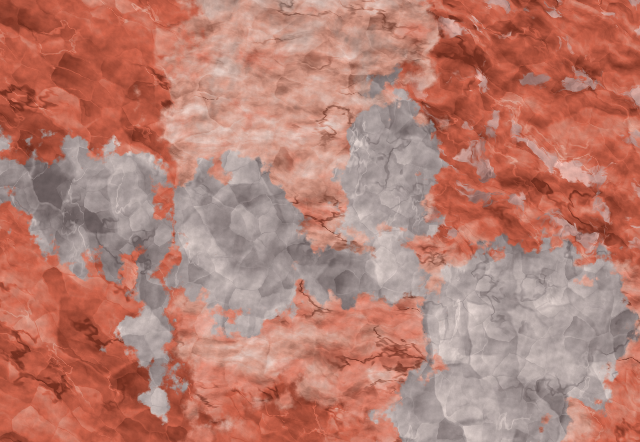
Reproduce this texture procedurally as a WebGL 1 fragment shader.

```glsl
precision highp float;
// Weathered rock face: red feldspar, pale pink layers and grey quartz patches.
uniform vec2 u_resolution;

vec2 hash2(vec2 p) {
  vec2 q = vec2(dot(p, vec2(127.1, 311.7)), dot(p, vec2(269.5, 183.3)));
  return 2.0 * fract(sin(q) * 43758.545) - 1.0;
}

float gradientNoise(vec2 p) {
  vec2 i = floor(p), f = fract(p);
  vec2 u = f * f * f * (f * (f * 6.0 - 15.0) + 10.0);
  float a = dot(hash2(i), f), b = dot(hash2(i + vec2(1, 0)), f - vec2(1, 0));
  float c = dot(hash2(i + vec2(0, 1)), f - vec2(0, 1)), d = dot(hash2(i + 1.0), f - 1.0);
  return mix(mix(a, b, u.x), mix(c, d, u.x), u.y);
}

float fbm(vec2 p) {
  float sum = 0.0, amp = 0.6;
  for (int i = 0; i < 5; i++) {
    sum += amp * gradientNoise(p);
    p = mat2(1.6, 1.2, -1.2, 1.6) * p + 7.3;
    amp *= 0.55;
  }
  return sum;
}

vec2 rotate(vec2 p, float angle) {
  float c = cos(angle), s = sin(angle);
  return vec2(c * p.x - s * p.y, s * p.x + c * p.y);
}

// Light falling on a rough surface from the upper left.
float relief(vec2 p) {
  return fbm(p) - fbm(p + vec2(-0.15, 0.24));
}

// Short jagged lines that fade in and out.
float cracks(vec2 p, float width) {
  float line = 1.0 - smoothstep(0.0, width, abs(fbm(p)));
  return line * smoothstep(-0.05, 0.25, gradientNoise(p * 0.9 + 33.0));
}

// Broken planes, shaded by their tilt and neutral at their edges.
float facets(vec2 p) {
  vec2 cell = floor(p), tilt = vec2(0.0), offset = vec2(0.0);
  float nearest = 9.0, second = 9.0;
  for (int k = 0; k < 9; k++) {
    vec2 id = cell + vec2(mod(float(k), 3.0), floor(float(k) / 3.0)) - 1.0;
    vec2 d = id + 0.5 + 0.45 * hash2(id) - p;
    float dist = length(d);
    second = min(second, max(dist, nearest));
    if (dist < nearest) {
      nearest = dist;
      tilt = hash2(id + 41.0);
      offset = d;
    }
  }
  return (0.6 * tilt.x + dot(tilt, offset)) * smoothstep(0.0, 0.09, second - nearest);
}

vec3 ramp(vec3 dark, vec3 middle, vec3 light, float t) {
  vec3 lower = mix(dark, middle, clamp(t * 2.0, 0.0, 1.0));
  return mix(lower, light, clamp(t * 2.0 - 1.0, 0.0, 1.0));
}

// Signed depth inside an ellipse, positive inside.
float blob(vec2 p, vec2 center, vec2 radius) {
  return (1.0 - length((p - center) / radius)) * min(radius.x, radius.y);
}

vec3 redRock(vec2 p, float roughness) {
  vec2 q = rotate(p, 0.6);
  float t = 0.46 + 0.26 * facets(q * vec2(5.0, 8.0)) + 0.2 * facets(q * vec2(14.0, 23.0) + 5.0);
  t += roughness * relief(q * vec2(11.0, 19.0)) + 0.3 * fbm(p * 4.0 + 2.0);
  t += 0.25 * cracks(q * vec2(7.0, 12.0), 0.04) - 0.4 * cracks(q * vec2(5.0, 9.0) + 9.0, 0.05);
  return ramp(vec3(0.46, 0.19, 0.13), vec3(0.78, 0.38, 0.29), vec3(0.87, 0.64, 0.57), t);
}

vec3 pinkRock(vec2 p) {
  vec2 q = rotate(p, 0.15);
  float t = 0.54 + 0.85 * relief(q * vec2(11.0, 19.0)) + 0.2 * facets(q * vec2(12.0, 19.0));
  t += 0.4 * fbm(p * 5.0) - 0.4 * cracks(q * vec2(6.0, 13.0), 0.05);
  vec3 color = ramp(vec3(0.5, 0.29, 0.23), vec3(0.82, 0.59, 0.52), vec3(0.9, 0.81, 0.78), t);
  float rust = smoothstep(-0.05, 0.3, fbm(p * vec2(8.0, 12.0) + 3.0) + 0.4 * (0.55 - p.y));
  float ash = smoothstep(0.0, 0.3, fbm(p * 9.0 + 21.0) + 0.9 * (p.y - 0.86));
  color = mix(color, color * vec3(1.0, 0.75, 0.69), 0.8 * rust);
  return mix(color, vec3(0.69, 0.61, 0.58) * (0.65 + 0.6 * t), 0.6 * ash);
}

vec3 quartz(vec2 p) {
  float t = 0.48 + 0.28 * facets(rotate(p, -0.5) * vec2(11.0, 7.0)) + 0.2 * facets(p * 21.0 + 4.0);
  t += 0.65 * fbm(p * 5.0) + 0.42 * relief(p * 14.0);
  t += 0.22 * cracks(rotate(p, 0.3) * vec2(9.0, 5.0), 0.03) - 0.25 * cracks(p * 7.0 + 5.0, 0.04);
  return ramp(vec3(0.42, 0.37, 0.37), vec3(0.65, 0.6, 0.595), vec3(0.87, 0.81, 0.79), t);
}

float quartzDepth(vec2 p) {
  float d = max(blob(p, vec2(0.21, 0.53), vec2(0.18, 0.14)), blob(p, vec2(0.02, 0.6), vec2(0.11, 0.07)));
  d = max(d, max(blob(p, vec2(0.35, 0.29), vec2(0.06, 0.17)), blob(p, vec2(0.55, 0.45), vec2(0.15, 0.18))));
  d = max(d, max(blob(p, vec2(0.88, 0.61), vec2(0.11, 0.17)), blob(p, vec2(0.8, 0.38), vec2(0.16, 0.07))));
  return max(d, max(blob(p, vec2(1.2, 0.26), vec2(0.23, 0.2)), blob(p, vec2(1.1, 0.05), vec2(0.21, 0.13))));
}

void main() {
  vec2 p = gl_FragCoord.xy / u_resolution.y;
  vec2 warp = vec2(fbm(p * 6.0), fbm(p * 6.0 + 17.0));
  vec2 q = p + 0.12 * warp, grain = p + 0.045 * warp;
  float ragged = 0.13 * fbm(p * 15.0 + 31.0);
  // Red masses on both sides and at the foot.
  float bulge = 0.08 * (1.0 - smoothstep(0.0, 0.2, abs(p.y - 0.78)));
  float left = 0.43 - bulge - q.x, right = min(q.x - 0.96, q.y - 0.4);
  float foot = max(blob(q, vec2(0.64, 0.04), vec2(0.17, 0.09)), blob(q, vec2(1.41, 0.08), vec2(0.11, 0.1)));
  float red = smoothstep(-0.02, 0.02, max(max(left, right), foot) + ragged);
  vec3 color = mix(pinkRock(grain), redRock(grain, mix(0.45, 0.75, smoothstep(0.6, 0.8, p.x))), red);
  // Quartz patches, and pale flecks scattered through the right mass.
  vec3 stone = quartz(grain);
  float fleck = smoothstep(0.06, 0.17, fbm(rotate(q, 0.5) * vec2(9.0, 15.0) + 13.0));
  color = mix(color, stone * vec3(1.16, 1.04, 1.02), 0.8 * fleck * smoothstep(-0.02, 0.05, right));
  color = mix(color, stone, smoothstep(-0.01, 0.01, quartzDepth(q) + ragged));
  gl_FragColor = vec4(color * (1.0 + 0.2 * relief(p * 32.0)), 1.0);
}
```
